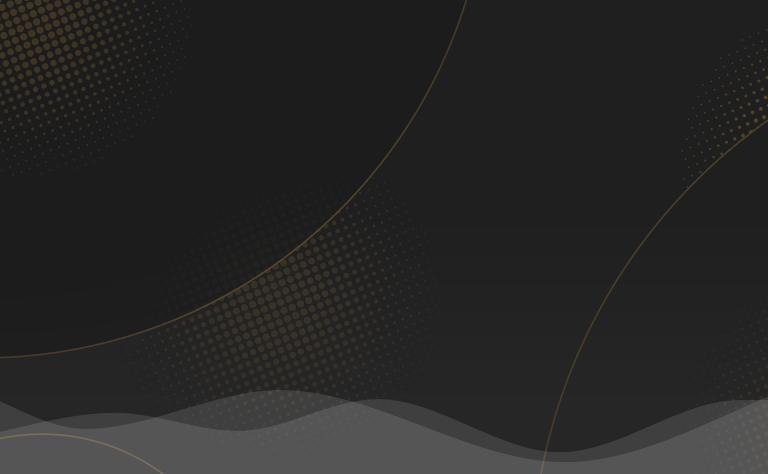
Give the GLSL for this background, as a WebGL 2 fragment shader.

```glsl
#version 300 es
precision highp float;
// Dark backdrop with tilted halftone discs, thin gold rings and pale waves.
// Layers are blended back to front; lengths are in canvas heights, with the
// origin at the lower left. Dots come from a repeated, rotated grid.
uniform vec2 u_resolution;
out vec4 fragColor;

const vec3 BASE_TOP = vec3(0.120);
const vec3 BASE_BOTTOM = vec3(0.150, 0.150, 0.152);
const vec3 DISC_DARK = vec3(0.108);
const vec3 GOLD_LINE = vec3(0.34, 0.275, 0.17);
const vec3 DOT_WARM = vec3(0.255, 0.21, 0.14);
const vec3 DOT_MUTED = vec3(0.225, 0.195, 0.155);
const vec3 DOT_BRIGHT = vec3(0.38, 0.305, 0.16);

const float DOT_PITCH = 0.0187;
const float DOT_TILT = 0.39;
const float DOT_MAX = 0.0077;
const float DOT_MIN = 0.0014;
const float HALFTONE_RADIUS = 0.348;
const float LINE_HALF_WIDTH = 0.0017;
const float WAVE_OPACITY = 0.115;

// Rings: centre x, centre y, radius
const vec3 LEFT_RING = vec3(-0.038, 1.314, 1.069);
const vec3 RIGHT_RING = vec3(2.304, -0.219, 1.183);
const vec3 LOW_RING = vec3(0.089, -0.344, 0.428);

// Crests and troughs joined by smooth steps
const vec2 WAVE_A[6] = vec2[6](
  vec2(-0.127, 0.188), vec2(0.179, 0.095), vec2(0.591, 0.177),
  vec2(1.192, 0.025), vec2(1.899, 0.236), vec2(2.500, 0.100));
const vec2 WAVE_B[6] = vec2[6](
  vec2(-0.190, 0.061), vec2(0.243, 0.129), vec2(0.502, 0.091),
  vec2(0.797, 0.158), vec2(1.181, 0.046), vec2(1.561, 0.156));

// Antialiased coverage of the region where the distance is negative
float coverage(float dist) {
  return clamp(0.5 - dist * u_resolution.y, 0.0, 1.0);
}

float discDistance(vec2 p, vec3 disc) {
  return length(p - disc.xy) - disc.z;
}

float ring(vec2 p, vec3 disc) {
  return coverage(abs(discDistance(p, disc)) - LINE_HALF_WIDTH);
}

// Grid of dots that shrink from the centre to the rim
float halftone(vec2 p, vec2 centre) {
  float c = cos(DOT_TILT), s = sin(DOT_TILT);
  vec2 q = mat2(c, -s, s, c) * (p - centre) / DOT_PITCH;
  vec2 cell = floor(q) + 0.5;
  float rim = length(cell) * DOT_PITCH / HALFTONE_RADIUS;
  float radius = mix(DOT_MAX, DOT_MIN, smoothstep(0.1, 1.05, rim));
  float dots = coverage(length(q - cell) * DOT_PITCH - radius);
  return dots * step(rim, 1.0) * mix(1.0, 0.75, rim);
}

float waveHeight(vec2 knots[6], float x) {
  float height = knots[0].y;
  for (int i = 0; i < 5; i++) {
    float rise = smoothstep(knots[i].x, knots[i + 1].x, x);
    height += (knots[i + 1].y - knots[i].y) * rise;
  }
  return height;
}

void main() {
  vec2 p = gl_FragCoord.xy / u_resolution.y;

  // Backdrop
  vec3 base = mix(BASE_BOTTOM, BASE_TOP, smoothstep(0.05, 0.65, p.y));
  vec3 color = base;

  // Halftones behind the large discs
  color = mix(color, DOT_MUTED, halftone(p, vec2(0.580, 0.367)));
  color = mix(color, DOT_BRIGHT, halftone(p, vec2(1.785, 0.652)) * 0.9);

  // Large discs
  float leftDistance = discDistance(p, LEFT_RING);
  float leftOpacity = mix(0.72, 0.92, smoothstep(0.0, 0.2, -leftDistance));
  color = mix(color, DISC_DARK, coverage(leftDistance) * leftOpacity);
  color = mix(color, base, coverage(discDistance(p, RIGHT_RING)));

  // Halftones in front of the discs
  color = mix(color, DOT_WARM, halftone(p, vec2(0.058, 0.976)));
  color = mix(color, DOT_MUTED, halftone(p, vec2(1.789, 0.084)) * 0.9);

  // Gold rings, the large ones brightest midway along their arcs
  float leftGlow = exp(-8.0 * dot(p - vec2(0.6, 0.45), p - vec2(0.6, 0.45)));
  color = mix(color, GOLD_LINE, ring(p, LEFT_RING) * mix(0.7, 1.0, leftGlow));
  color = mix(color, GOLD_LINE, ring(p, RIGHT_RING) * mix(0.65, 0.9, p.y));
  color = mix(color, GOLD_LINE, ring(p, LOW_RING));

  // Translucent waves
  float waterA = coverage(p.y - waveHeight(WAVE_A, p.x));
  float waterB = coverage(p.y - waveHeight(WAVE_B, p.x));
  color = mix(color, vec3(1.0), WAVE_OPACITY * waterA);
  color = mix(color, vec3(1.0), WAVE_OPACITY * waterB);

  fragColor = vec4(color, 1.0);
}
```
